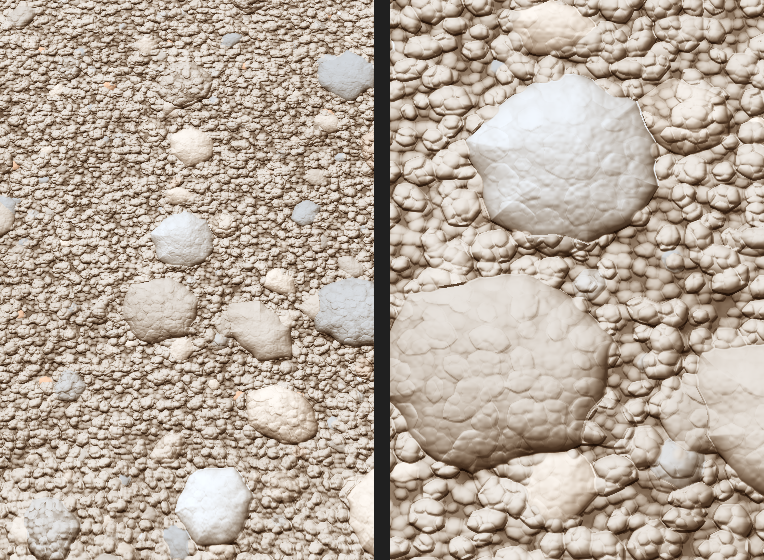
Left: the whole. Right: its middle third, enlarged.
Reproduce this texture procedurally as a WebGL 2 fragment shader.

```glsl
#version 300 es
precision highp float;
// Dry crumbly soil with half-buried dusty stones, lit from above.

uniform vec2 u_resolution;
out vec4 fragColor;

struct Ground {
    float height;
    float crumb;   // height of the loose crumbs alone
    float stone;   // 1 where bare stone shows
    float id;      // random value of the stone
};

vec3 hash3(vec2 p) {
    vec3 q = fract(p.xyx * vec3(0.1031, 0.1030, 0.0973));
    q += dot(q, q.yxz + 33.33);
    return fract((q.xxy + q.yzz) * q.zyx);
}

float noise(vec2 p) {
    vec2 i = floor(p), f = fract(p);
    f = f * f * (3.0 - 2.0 * f);
    float low = mix(hash3(i).x, hash3(i + vec2(1, 0)).x, f.x);
    float high = mix(hash3(i + vec2(0, 1)).x, hash3(i + vec2(1, 1)).x, f.x);
    return mix(low, high, f.y);
}

// Highest of the scattered faceted domes: (height, id).
vec2 lumps(vec2 p, float size, float density, vec2 radii, float seed) {
    vec2 g = p / size, cell = floor(g), best = vec2(0.0);
    for (int j = -1; j <= 1; j++) {
        for (int i = -1; i <= 1; i++) {
            vec2 c = cell + vec2(i, j);
            vec3 a = hash3(c + seed), b = hash3(c + seed + 71.7);
            if (b.x > density) continue;
            float turn = 6.2832 * b.y, cs = cos(turn), sn = sin(turn);
            vec2 d = mat2(cs, sn, -sn, cs) * (g - c - 0.15 - 0.7 * a.xy);
            d.x *= 1.0 + 0.45 * b.z;
            vec2 m = abs(d);
            float facet = max(m.x, dot(m, vec2(0.5, 0.866)));
            float radius = mix(radii.x, radii.y, a.z);
            float e = mix(length(d), facet, 0.6) / radius;
            float dome = radius * sqrt(max(0.0, 1.0 - e * e));
            if (dome > best.x) best = vec2(dome, fract(b.z * 17.0 + a.z * 5.0));
        }
    }
    return vec2(best.x * size, best.y);
}

vec2 higher(vec2 a, vec2 b) {
    return a.x > b.x ? a : b;
}

Ground ground(vec2 p) {
    vec2 wobble = vec2(noise(p * 24.0), noise(p * 24.0 + 40.0)) - 0.5;
    vec2 warped = p + 0.016 * wobble;

    // Three sizes of stone
    vec2 rock = lumps(warped, 0.27, 0.55, vec2(0.24, 0.43), 3.0);
    rock = higher(rock, lumps(warped, 0.12, 0.42, vec2(0.20, 0.42), 19.0));
    rock = higher(rock, lumps(p + 0.006 * wobble, 0.052, 0.35, vec2(0.18, 0.42), 37.0));

    // Two sizes of crumb, on uneven earth
    float crumb = lumps(p + 0.008 * wobble, 0.026, 0.85, vec2(0.32, 0.78), 53.0).x
                + 0.65 * lumps(p, 0.0125, 0.95, vec2(0.45, 0.85), 89.0).x;
    float base = 0.05 * noise(p * 5.0) + 0.02 * noise(p * 14.0)
               + 0.0012 * noise(p * 220.0);

    float dust = mix(0.10, 0.75, smoothstep(0.3, 0.8, fract(rock.y * 7.3)));
    float top = rock.x * 0.65 + crumb * dust;
    float cover = smoothstep(-0.001, 0.002, top - crumb) * step(0.0001, rock.x);
    return Ground(base + max(crumb, top), crumb, cover * (1.0 - dust), rock.y);
}

// Shade cast by higher ground on the side of the light.
float castShade(vec2 p, float height) {
    vec2 toLight = vec2(-0.3, 0.95);
    float near = ground(p + toLight * 0.011).height - height - 0.009;
    float far = ground(p + toLight * 0.028).height - height - 0.024;
    return smoothstep(0.001, 0.026, max(near, far));
}

vec3 stoneTint(float id) {
    vec3 tint = mix(vec3(1.0), vec3(0.95, 1.0, 1.06), step(id, 0.25));
    tint = mix(tint, vec3(1.08, 0.93, 0.82), step(0.94, id));
    return tint * mix(0.92, 1.12, fract(id * 5.7));
}

void main() {
    vec2 uv = gl_FragCoord.xy / u_resolution;
    vec2 p = gl_FragCoord.xy / u_resolution.x;

    // Mild perspective and shallow focus
    p = (p - vec2(0.5, 0.0)) * mix(0.86, 1.18, uv.y) + vec2(5.0, 3.0);
    float blur = smoothstep(0.4, 0.0, uv.y) + 0.5 * smoothstep(0.8, 1.0, uv.y);
    float reach = mix(0.0022, 0.006, blur);

    // Surface direction and light
    Ground g = ground(p);
    vec2 slope = vec2(ground(p + vec2(reach, 0.0)).height,
                      ground(p + vec2(0.0, reach)).height) - g.height;
    vec3 normal = normalize(vec3(-0.8 * slope / reach, 1.0));
    float diffuse = max(0.0, dot(normal, normalize(vec3(-0.2, 0.5, 0.84))));

    // Dark gaps between crumbs, fading where stone is bare
    float gap = mix(0.45, 1.0, smoothstep(0.0, 0.009, g.crumb));
    gap = mix(gap, 1.0, max(g.stone, 0.3 * blur));
    float shade = 1.0 - 0.62 * castShade(p, g.height);

    // Tone with a soft shoulder, then warm earth colour
    float albedo = 1.02 + 0.16 * noise(p * 9.0) + 0.10 * (noise(p * 75.0) - 0.5);
    float tone = albedo * (0.22 + 0.8 * diffuse) * gap * shade;
    tone /= pow(1.0 + pow(tone / 0.95, 6.0), 1.0 / 6.0);
    vec3 colour = pow(vec3(max(tone, 0.06)), vec3(0.77, 1.0, 1.26));
    colour *= mix(vec3(1.0), stoneTint(g.id), g.stone);
    fragColor = vec4(clamp(colour, 0.0, 1.0), 1.0);
}
```
